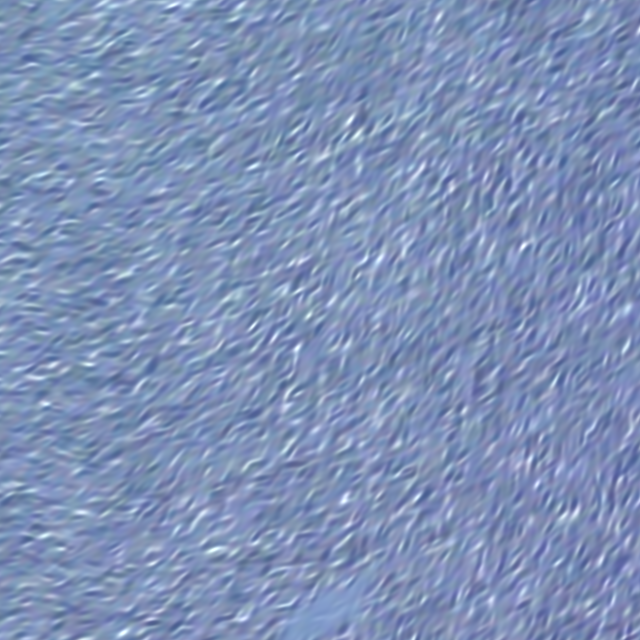
Reproduce this texture procedurally as a Shadertoy shader.

```glsl
const vec3 BASE_BLUE = vec3(0.503, 0.577, 0.722);
const vec3 GRAIN_TINT = vec3(0.130, 0.131, 0.102);
const vec3 GREEN_MAGENTA = vec3(-0.07, 0.06, -0.05);
const vec3 YELLOW_VIOLET = vec3(0.07, 0.03, -0.09);
const vec3 SMEAR_BLUE = vec3(0.52, 0.65, 0.83);
const float CELLS = 76.0;
const float TAU = 6.2831853;

float hash(vec2 p) {
    return fract(sin(dot(p, vec2(127.1, 311.7))) * 43758.5453);
}

float valueNoise(vec2 p) {
    vec2 i = floor(p);
    vec2 f = fract(p);
    f = f * f * (3.0 - 2.0 * f);
    float low = mix(hash(i), hash(i + vec2(1.0, 0.0)), f.x);
    float high = mix(hash(i + vec2(0.0, 1.0)), hash(i + vec2(1.0, 1.0)), f.x);
    return mix(low, high, f.y);
}

float signedNoise(vec2 p) {
    return 2.0 * valueNoise(p) - 1.0;
}

vec2 rotate(vec2 p, float angle) {
    float c = cos(angle);
    float s = sin(angle);
    return vec2(c * p.x + s * p.y, c * p.y - s * p.x);
}

// One soft ripple: long along x, banded across y
float ripple(vec2 d, vec2 size, float period, float phase) {
    vec2 q = d / size;
    return exp(-0.5 * dot(q, q)) * cos(TAU * (d.y / period + phase));
}

// Sum of scattered ripples that share the local direction
float grain(vec2 p, float angle, vec2 size, float period) {
    vec2 home = floor(p * CELLS);
    float sum = 0.0;
    for (int y = -2; y <= 2; y++) {
        for (int x = -2; x <= 2; x++) {
            vec2 cell = home + vec2(x, y);
            vec2 jitter = vec2(hash(cell), hash(cell + 17.3));
            vec2 d = p - (cell + jitter) / CELLS;
            float turn = angle + 0.8 * (hash(cell + 41.9) - 0.5);
            float spacing = period * mix(0.75, 1.9, hash(cell + 73.1));
            float pick = hash(cell + 91.7);
            float strength = mix(0.2, 1.6, pick * pick);
            sum += strength * ripple(rotate(d, turn), size, spacing, hash(cell + 57.5));
        }
    }
    return sum;
}

// Grain turns from shallow on the left to steep on the right
float flowAngle(vec2 p) {
    float sweep = smoothstep(0.1, 0.75, p.x + 0.15 * (0.5 - p.y));
    return mix(0.36, 0.93, sweep) + 0.22 * signedNoise(p * 5.0 + 3.7);
}

// Soft slanted stroke at the lower edge
float smear(vec2 p) {
    vec2 q = rotate(p - vec2(0.51, 0.04), 0.6) / vec2(0.11, 0.028);
    float wobble = 0.3 * signedNoise(p * 28.0);
    return 1.0 - smoothstep(0.55, 1.25, length(q) + wobble);
}

void mainImage(out vec4 fragColor, in vec2 fragCoord) {
    vec2 p = fragCoord / iResolution.y;
    float angle = flowAngle(p);
    float stroke = smear(p);

    // Light and dark flecks, calmer in some patches
    float fleck = grain(p, angle, vec2(0.0082, 0.0050), 0.0180);
    float contrast = 1.08 + 0.25 * signedNoise(p * 9.0 + 11.0);
    fleck *= contrast * (1.0 - 0.75 * stroke);
    float tone = fleck + 0.18 * fleck * fleck - 0.05;

    // Broad drift: greener at upper left, deeper blue at right
    vec3 color = BASE_BLUE;
    color += vec3(-0.012, 0.012, 0.0) * (p.y - p.x);
    color -= vec3(0.025, 0.024, 0.008) * smoothstep(0.6, 1.0, p.x);
    color += 0.018 * signedNoise(p * 9.0 + 23.0);
    color += 0.032 * signedNoise(rotate(p, 0.6) * vec2(24.0, 38.0) + 47.0);

    // Faint colour mottling, stretched along the grain
    vec2 mottle = rotate(p, 0.6) * vec2(60.0, 85.0);
    color += GREEN_MAGENTA * 0.32 * signedNoise(mottle + 31.0);
    color += YELLOW_VIOLET * 0.32 * signedNoise(mottle + 67.0);

    color = mix(color, SMEAR_BLUE, 0.6 * stroke);
    color += GRAIN_TINT * tone;
    fragColor = vec4(clamp(color, 0.0, 1.0), 1.0);
}
```
